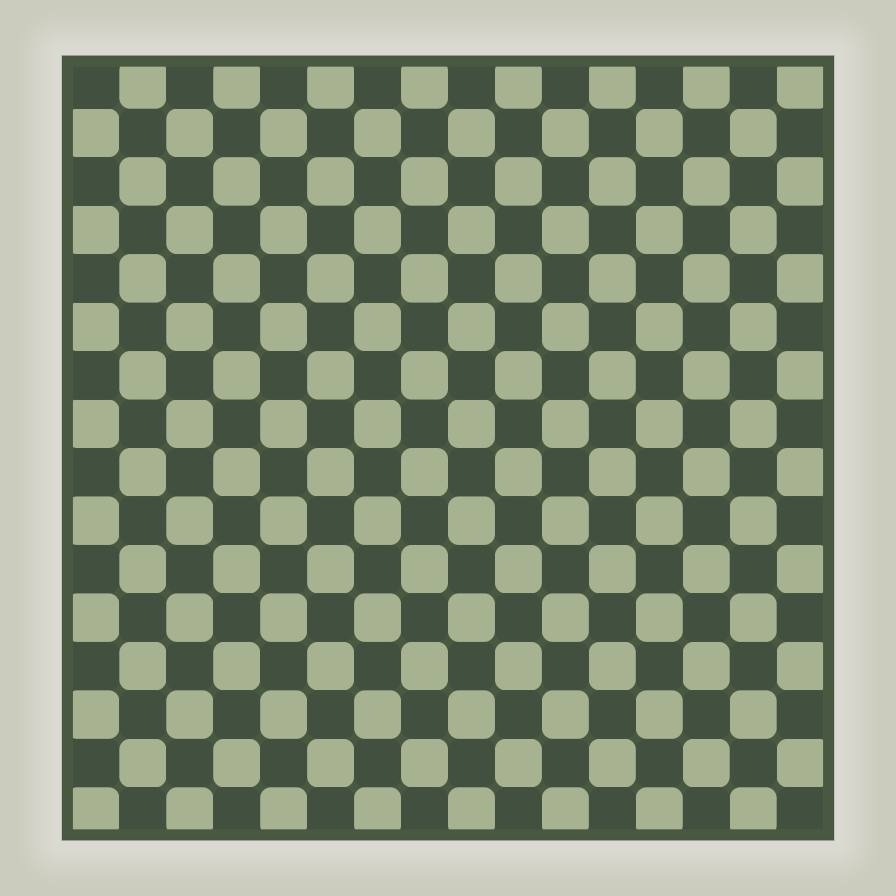
Give the GLSL for this pattern, as a Shadertoy shader.

```glsl
#define CELLS 16.0
#define PITCH vec2(0.0524, 0.0541)
#define CORNER 0.012
#define FRAME_HALF vec2(0.431, 0.438)
#define FRAME_WIDTH 0.0124
#define SIDE_BLEED 0.0065
#define LIGHT_TILE vec3(0.655, 0.700, 0.563)
#define DARK_TILE vec3(0.257, 0.312, 0.250)
#define GROUT vec3(0.285, 0.350, 0.255)
#define MARGIN_NEAR vec3(0.855, 0.855, 0.825)
#define MARGIN_FAR vec3(0.797, 0.800, 0.738)

float roundedBox(vec2 p, vec2 halfSize, float radius) {
    vec2 q = abs(p) - halfSize + radius;
    return length(max(q, 0.0)) + min(max(q.x, q.y), 0.0) - radius;
}

// Coverage of the inside of a shape over one pixel
float fill(float dist, float pixel) {
    return clamp(0.5 - dist / pixel, 0.0, 1.0);
}

// Checkerboard of rounded tiles with grout showing at the corners
vec3 checkerboard(vec2 p, float pixel) {
    vec2 grid = p / PITCH + 0.5 * CELLS;
    vec2 cell = clamp(floor(grid), 0.0, CELLS - 1.0);
    vec2 local = (grid - cell - 0.5) * PITCH;

    // Outermost columns run on beneath the side frame
    float side = step(CELLS - 1.0, cell.x) - step(cell.x, 0.0);
    if (side * local.x > 0.0) {
        local.x = side * max(side * local.x - SIDE_BLEED, 0.0);
    }

    float parity = mod(cell.x + cell.y, 2.0);
    vec3 tile = mix(LIGHT_TILE, DARK_TILE, parity);
    return mix(GROUT, tile, fill(roundedBox(local, 0.5 * PITCH, CORNER), pixel));
}

void mainImage(out vec4 fragColor, in vec2 fragCoord) {
    float pixel = 1.0 / min(iResolution.x, iResolution.y);
    vec2 p = (fragCoord - 0.5 * iResolution.xy) * pixel;

    // Margin glows beside the frame and dims outward
    float outer = roundedBox(p, FRAME_HALF, 0.0);
    vec3 color = mix(MARGIN_NEAR, MARGIN_FAR, smoothstep(0.0, 0.06, outer));

    // Frame with a fine darker rim
    float rim = fill(abs(outer + 0.0007) - 0.0007, pixel);
    vec3 frame = mix(GROUT, DARK_TILE, 0.5 * rim);
    color = mix(color, frame, fill(outer, pixel));

    // Tiled field
    float inner = roundedBox(p, FRAME_HALF - FRAME_WIDTH, 0.0);
    color = mix(color, checkerboard(p, pixel), fill(inner, pixel));

    fragColor = vec4(color, 1.0);
}
```
